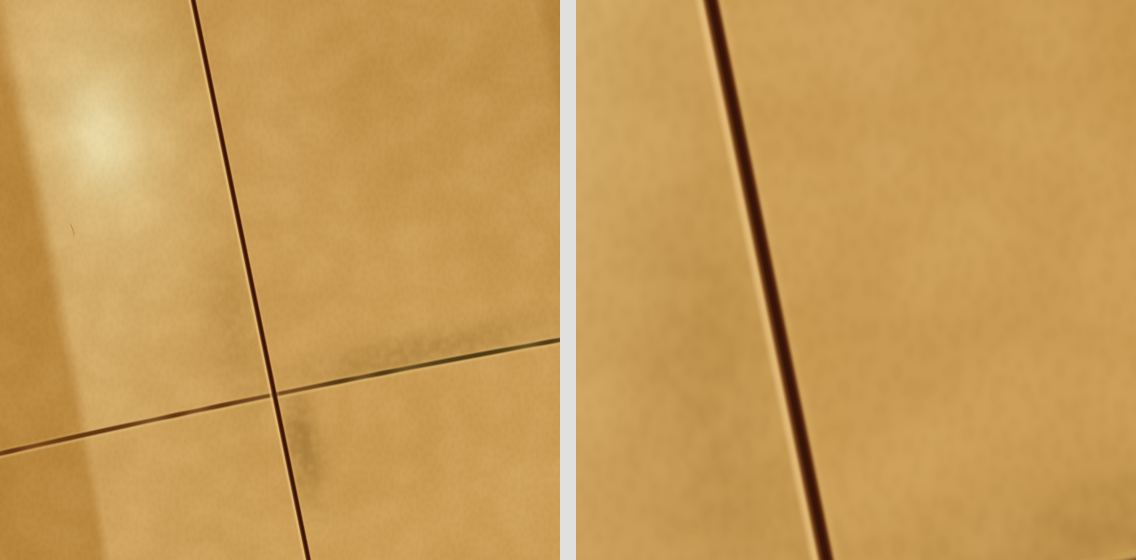
Left, the full canvas; right, a detail of the centre.
Reproduce this texture procedurally as a Shadertoy shader.

```glsl
// Polished ochre floor slabs meeting at one slanted cross of thin dark joints.
// Joints are distances to gentle curves; a soft shadow edge, a lamp glare,
// layered-sine clouds and cellular mottling shade the slabs.

vec2 hash2(vec2 p) {
    vec3 q = fract(p.xyx * vec3(0.1031, 0.1030, 0.0973));
    q += dot(q, q.yzx + 33.33);
    return fract((q.xx + q.yz) * q.zy);
}

// Smooth cellular noise, about 0 at cell centres and 1 far from them
float cells(vec2 p) {
    vec2 cell = floor(p), f = fract(p);
    float sum = 0.0;
    for (int y = -1; y <= 1; y++)
        for (int x = -1; x <= 1; x++) {
            vec2 o = vec2(x, y);
            vec2 d = o + hash2(cell + o) - f;
            sum += exp(-7.0 * dot(d, d));
        }
    return 1.0 - min(sum, 1.0);
}

// Rotated, warped sines for broad clouds, about -1 to 1
float clouds(vec2 p) {
    float sum = 0.0, amp = 0.5;
    for (int i = 0; i < 5; i++) {
        sum += amp * sin(p.x + 1.3 * sin(p.y * 0.8)) * cos(p.y + sin(p.x * 0.7));
        p = mat2(1.4, 1.1, -1.1, 1.4) * p + 2.7;
        amp *= 0.6;
    }
    return sum;
}

// Gaussian bump of the given centre and radii, leaning with the slabs
float blob(vec2 p, vec2 centre, vec2 radii) {
    vec2 d = p - centre;
    d = vec2(d.x + 0.2 * d.y, d.y - 0.2 * d.x) / radii;
    return exp(-dot(d, d));
}

// Antialiased stripe of the given half width around distance d
float stripe(float d, float halfWidth, float blur) {
    return 1.0 - smoothstep(halfWidth - blur, halfWidth + blur, abs(d));
}

void mainImage(out vec4 fragColor, in vec2 fragCoord) {
    vec2 uv = fragCoord / iResolution.xy;
    float blur = max(0.0016, 0.8 / iResolution.y);

    // Signed distances: right of the steep joint, above the flat one
    float steep = (uv.x - 0.551 + 0.206 * uv.y) * 0.979;
    float flatJoint = (uv.y - 0.190 - 0.2265 * uv.x + 0.0235 * uv.x * uv.x) * 0.979;
    float shade = uv.x - 0.189 + 0.165 * uv.y + 0.03 * uv.y * uv.y;
    float leftSlab = 1.0 - smoothstep(-0.004, 0.004, steep);
    float upper = smoothstep(-0.004, 0.004, flatJoint);

    // Slab base: darker to the upper right, paler on the left and below
    vec3 col = mix(vec3(0.795, 0.615, 0.335), vec3(0.755, 0.575, 0.295),
                   smoothstep(0.35, 1.1, uv.y + 0.3 * (uv.x - 0.5)));
    col = mix(col, vec3(0.82, 0.66, 0.40), leftSlab * (0.35 + 0.4 * upper)
              * smoothstep(0.02, -0.28, steep));
    col = mix(col, vec3(0.81, 0.635, 0.37), 0.7 * blob(uv, vec2(0.49, 0.78), vec2(0.09, 0.35)) * (1.0 - leftSlab));
    col -= vec3(0.035, 0.04, 0.04) * smoothstep(0.0, 0.03, uv.x + 0.2 * uv.y - 1.145);

    // Lamp glare: a wide warm halo and a pale core
    float halo = blob(uv, vec2(0.19, 0.77), vec2(0.15, 0.25)) * leftSlab;
    float core = blob(uv, vec2(0.18, 0.755), vec2(0.062, 0.095));
    col = mix(col, vec3(0.87, 0.77, 0.53), 0.75 * halo);
    col = mix(col, vec3(0.92, 0.87, 0.68), 0.75 * core);

    // Shadowed strip along the left edge
    float edge = 0.012 + 0.012 * uv.y;
    col = mix(vec3(0.725, 0.53, 0.245), col, smoothstep(-edge, edge, shade));

    // Clouds, mottling and faint grain
    col += vec3(0.018, 0.02, 0.022) * clouds(uv * vec2(9.0, 11.0) + 1.5);
    col -= vec3(0.018, 0.02, 0.023) * (cells(uv * 16.0 + 0.5 * clouds(uv * 12.0)) - 0.5);
    col += 0.014 * (cells(uv * vec2(120.0, 85.0)) - 0.5);

    // Grime beside the joints
    float grime = 0.6 + 0.4 * cells(uv * 55.0);
    float stain = blob(uv, vec2(0.54, 0.21), vec2(0.03, 0.10)) * (1.0 - upper) * (1.0 - leftSlab);
    stain += 0.7 * blob(uv, vec2(0.74, 0.37), vec2(0.20, 0.035)) * upper;
    stain += 0.35 * blob(uv, vec2(0.42, 0.40), vec2(0.05, 0.16)) * leftSlab;
    col -= vec3(0.13, 0.12, 0.10) * stain * grime;

    // Hairline scratch
    vec2 s = uv - vec2(0.13, 0.59);
    float scratch = stripe(s.x + 0.35 * s.y + 12.0 * s.y * s.y, 0.0012, 0.0015) * stripe(s.y, 0.011, 0.006);
    col = mix(col, vec3(0.62, 0.45, 0.20), 0.5 * scratch);

    // Flat joint: worn, with a pale lip below
    float wear = 0.5 + 0.5 * sin(uv.x * 47.0 + 2.0 * sin(uv.x * 19.0));
    col = mix(col, vec3(0.87, 0.74, 0.48), 0.55 * stripe(flatJoint + 0.0065, 0.002, 0.003));
    col = mix(col, vec3(0.86, 0.72, 0.45), 0.25 * stripe(flatJoint - 0.0065, 0.0015, 0.003));
    vec3 dirt = mix(vec3(0.38, 0.20, 0.06), vec3(0.30, 0.22, 0.07), smoothstep(0.45, 0.75, uv.x));
    col = mix(col, dirt, (0.78 + 0.2 * wear) * stripe(flatJoint, 0.0033 + 0.0006 * wear, blur + 0.0007));

    // Steep joint: crisp and darker, with a bright lip on its left
    col = mix(col, vec3(0.92, 0.77, 0.52), 0.75 * stripe(steep + 0.0065, 0.002, 0.0025));
    col = mix(col, vec3(0.86, 0.70, 0.42), 0.35 * stripe(steep - 0.0065, 0.0015, 0.0025));
    col = mix(col, vec3(0.42, 0.22, 0.08), stripe(steep, 0.0042, blur));
    col = mix(col, vec3(0.22, 0.08, 0.03), stripe(steep - 0.0003, 0.0024, blur));

    fragColor = vec4(clamp(col, 0.0, 1.0), 1.0);
}
```
